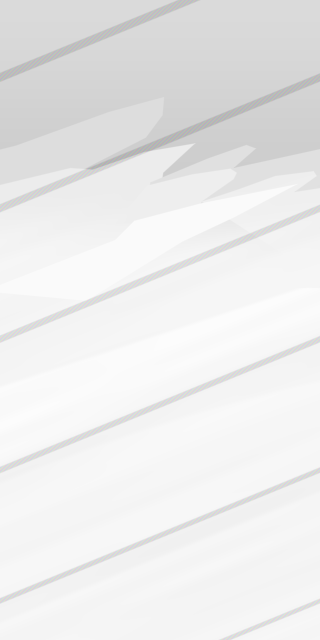
This background is drawn by a Shadertoy shader. Its source:

```glsl
const float TAU = 6.2831853;
const int CORNERS = 8;

// Ground tones, from the dark sky to the pale lower part
const float SKY_TOP = 0.855;
const float SKY_LOW = 0.805;
const float PALE = 0.958;
const float WHITE = 0.982;
const float MIST = 0.868;
const float SHADE_LEFT = 0.925;
const float SHADE_RIGHT = 0.88;
const float VEIL = 0.935;

// Slanted stripes
const float SLOPE = 0.409;
const float STRIPE_START = 0.242;
const float STRIPE_GAP = 0.409;
const float STRIPE_WIDE = 0.030;
const float STRIPE_THIN = 0.015;
const float STRIPE_DARKEN = 0.10;
const float WEAVE_FREQ = 85.0;
const float WEAVE_TINT = 0.045;
const float STREAK_DEPTH = 0.016;

float hash(vec2 p) {
    return fract(sin(dot(p, vec2(127.1, 311.7))) * 43758.5453);
}

float noise(vec2 p) {
    vec2 i = floor(p), f = fract(p);
    f = f * f * (3.0 - 2.0 * f);
    return mix(mix(hash(i), hash(i + vec2(1, 0)), f.x),
               mix(hash(i + vec2(0, 1)), hash(i + vec2(1, 1)), f.x), f.y);
}

// Signed distance to a polygon, negative inside
float polygon(vec2 p, vec2 v[CORNERS]) {
    float d = dot(p - v[0], p - v[0]), side = 1.0;
    for (int i = 0, j = CORNERS - 1; i < CORNERS; j = i, i++) {
        vec2 e = v[j] - v[i], w = p - v[i];
        vec2 b = w - e * clamp(dot(w, e) / dot(e, e), 0.0, 1.0);
        d = min(d, dot(b, b));
        bvec3 c = bvec3(p.y >= v[i].y, p.y < v[j].y, e.x * w.y > e.y * w.x);
        if (all(c) || all(not(c))) side = -side;
    }
    return side * sqrt(d);
}

float cover(vec2 p, vec2 v[CORNERS]) {
    float edge = 0.8 / iResolution.x;
    return 1.0 - smoothstep(-edge, edge, polygon(p, v));
}

void mainImage(out vec4 fragColor, in vec2 fragCoord) {
    // x runs 0 to 1, y is the depth below the top, 0 to 2
    vec2 p = fragCoord / iResolution.xy;
    p = vec2(p.x, 2.0 - 2.0 * p.y);
    float slant = p.y + SLOPE * p.x;
    float soft = 1.0 / iResolution.x;

    // Lower ground: slanted pale bands
    float ground = mix(PALE, WHITE, smoothstep(-0.008, 0.008, slant - 1.21 - 0.08 * p.x));
    ground = mix(ground, 0.968, smoothstep(1.30, 1.50, slant));
    ground -= 0.014 * smoothstep(1.44, 1.47, slant)
            * (1.0 - smoothstep(-0.01, 0.01, slant - 1.51 - 0.09 * p.x * p.x));
    ground -= 0.018 * smoothstep(1.86, 1.88, slant)
            * (1.0 - smoothstep(-0.01, 0.01, slant - 1.945));
    ground -= 0.008 * smoothstep(1.5, 2.2, slant);

    // Sky
    float sky = mix(SKY_TOP, SKY_LOW, smoothstep(0.0, 0.55, p.y));
    float tone = mix(sky, ground, smoothstep(0.74, 0.76, p.y));

    // Jagged brush layers
    float mist = cover(p, vec2[CORNERS](
        vec2(-0.05, 0.48), vec2(0.05, 0.455), vec2(0.34, 0.35), vec2(0.513, 0.303),
        vec2(0.508, 0.36), vec2(0.456, 0.43), vec2(0.26, 0.53), vec2(-0.05, 0.62)));
    float shadeLeft = cover(p, vec2[CORNERS](
        vec2(-0.05, 0.59), vec2(0.22, 0.525), vec2(0.29, 0.53), vec2(0.45, 0.475),
        vec2(0.61, 0.448), vec2(0.51, 0.54), vec2(0.46, 0.9), vec2(-0.05, 0.9)));
    float shadeRight = cover(p, vec2[CORNERS](
        vec2(0.47, 0.57), vec2(0.65, 0.495), vec2(0.77, 0.453), vec2(0.80, 0.464),
        vec2(0.73, 0.525), vec2(1.05, 0.455), vec2(1.05, 0.9), vec2(0.40, 0.9)));
    float veilMid = cover(p, vec2[CORNERS](
        vec2(0.46, 0.58), vec2(0.60, 0.545), vec2(0.72, 0.527), vec2(0.74, 0.54),
        vec2(0.73, 0.56), vec2(0.63, 0.63), vec2(0.60, 0.70), vec2(0.36, 0.70)));
    float veilRight = cover(p, vec2[CORNERS](
        vec2(0.63, 0.63), vec2(0.75, 0.59), vec2(0.86, 0.55), vec2(0.98, 0.535),
        vec2(0.99, 0.55), vec2(0.92, 0.60), vec2(1.05, 0.58), vec2(1.05, 0.90)));
    float white = cover(p, vec2[CORNERS](
        vec2(-0.05, 0.91), vec2(0.36, 0.75), vec2(0.42, 0.69), vec2(0.63, 0.635),
        vec2(0.93, 0.575), vec2(0.73, 0.68), vec2(0.57, 0.755), vec2(0.27, 0.94)));
    float fade = smoothstep(0.58, 0.82, p.y);
    tone = mix(tone, MIST, mist);
    tone = mix(tone, mix(SHADE_LEFT, PALE, fade), shadeLeft);
    tone = mix(tone, mix(SHADE_RIGHT, PALE, fade), shadeRight);
    tone = mix(tone, VEIL, veilMid);
    tone = mix(tone, mix(VEIL, PALE, fade), veilRight);
    tone = mix(tone, WHITE, white);

    // Long faint streaks
    float streak = noise(vec2(p.x * 1.5, slant * 24.0)) - 0.5;
    tone += STREAK_DEPTH * streak * smoothstep(0.5, 0.8, p.y) * (1.0 - white);

    // Repeated stripes with a fine tinted weave
    float offset = (fract((slant - STRIPE_START) / STRIPE_GAP + 0.5) - 0.5) * STRIPE_GAP;
    float halfWidth = 0.5 * mix(STRIPE_WIDE, STRIPE_THIN, clamp(slant / 2.2, 0.0, 1.0));
    float stripe = 1.0 - smoothstep(halfWidth - soft, halfWidth + soft, abs(offset));
    vec3 weave = cos(TAU * (WEAVE_FREQ * (p.x + p.y) + vec3(0.0, 0.33, 0.67)));
    vec3 color = vec3(tone) + stripe * (WEAVE_TINT * weave - STRIPE_DARKEN);
    fragColor = vec4(color, 1.0);
}
```
